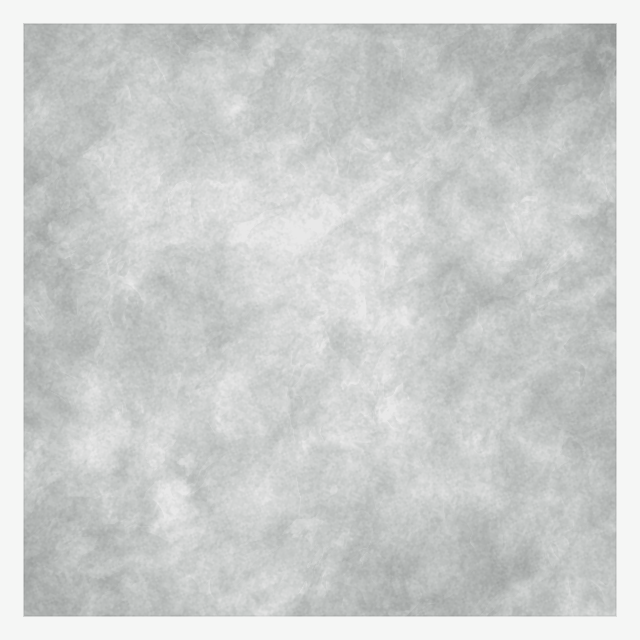
This texture is drawn by a Shadertoy shader. Its source:

```glsl
// Pale grey troweled plaster panel inside a plain near-white margin.
// Warped fractal noise makes the clouds; thresholded noise, broken up by masks,
// makes short trowel marks and flakes; stretched noise strokes, fine noise grain.

#define MARGIN 0.0368
#define PAPER vec3(0.962, 0.963, 0.962)
#define TINT vec3(-0.008, 0.004, -0.001)
#define BASE_TONE 0.823
#define VIGNETTE 0.25
#define CLOUDS 0.215
#define TROWEL 0.05
#define FLAKES 0.034
#define STROKES 0.09
#define GRAIN 0.05

float hash(vec2 cell) {
    vec3 p = fract(vec3(cell.xyx) * 0.1031);
    p += dot(p, p.yzx + 33.33);
    return fract((p.x + p.y) * p.z);
}

float noise(vec2 p) {
    vec2 cell = floor(p);
    vec2 f = fract(p);
    f = f * f * f * (f * (f * 6.0 - 15.0) + 10.0);
    float low = mix(hash(cell), hash(cell + vec2(1, 0)), f.x);
    float high = mix(hash(cell + vec2(0, 1)), hash(cell + vec2(1, 1)), f.x);
    return mix(low, high, f.y);
}

mat2 rotation(float angle) {
    float c = cos(angle), s = sin(angle);
    return mat2(c, s, -s, c);
}

// Fractal noise, centred on zero
float fbm(vec2 p, int octaves) {
    float sum = 0.0, total = 0.0, gain = 0.5;
    mat2 turn = rotation(0.65);
    for (int i = 0; i < octaves; i++) {
        sum += gain * (noise(p) - 0.5);
        total += gain;
        p = turn * p * 2.03 + 17.3;
        gain *= 0.56;
    }
    return sum / total;
}

// Light rim along a noise contour: crisp outside, fading inside
float trowelMark(vec2 p) {
    float level = fbm(p, 3);
    return smoothstep(-0.02, 0.02, level) * exp(-11.0 * max(level, 0.0));
}

// Small ragged plateau
float flake(vec2 p) {
    return smoothstep(0.0, 0.07, fbm(p, 4) - 0.03);
}

// Noise stretched along the given direction
float strokes(vec2 p, float angle, vec2 scale) {
    return fbm(rotation(-angle) * p * scale, 4);
}

float plasterTone(vec2 uv) {
    // Bend the plane so that patches get ragged outlines
    vec2 warp = vec2(fbm(uv * 6.0 + 3.1, 4), fbm(uv * 6.0 + 41.7, 4));
    vec2 p = uv + 0.1 * warp;

    // Broad light, strongest near the middle
    vec2 offCentre = uv - vec2(0.48, 0.46);
    float tone = BASE_TONE - VIGNETTE * dot(offCentre, offCentre);

    // Soft cloudy patches
    tone += CLOUDS * fbm(p * vec2(6.2, 5.2) + 8.4, 5);
    tone += 0.65 * CLOUDS * fbm(p * 17.0 + 61.0, 5);

    // Short trowel marks at shrinking sizes, gathered in areas
    for (int i = 0; i < 3; i++) {
        float k = float(i);
        vec2 shift = vec2(23.7, 11.9) * (k + 1.0);
        vec2 q = rotation(0.6 + 0.5 * k) * p * (9.0 + 8.0 * k);
        float area = smoothstep(-0.03, 0.14, fbm(uv * 6.0 + shift, 2));
        float breaks = smoothstep(0.0, 0.15, fbm(uv * 26.0 + shift, 2));
        float mark = trowelMark(q * vec2(0.7, 1.4) + shift);
        tone += TROWEL * (mark * breaks - 0.15) * area;
    }

    // Light and dark flakes
    vec2 slant = rotation(-0.7) * p;
    float crowd = smoothstep(-0.15, 0.15, fbm(uv * 7.0 + 77.0, 3));
    float light = flake(slant * vec2(24.0, 40.0) + 5.0);
    float dark = flake(slant * vec2(20.0, 32.0) + 90.0);
    tone += FLAKES * crowd * (light - 0.28);
    tone -= 0.55 * FLAKES * (1.0 - 0.6 * crowd) * (dark - 0.28);

    // Strokes: rising to the right above, upright toward the foot
    float slanted = strokes(p, 0.65, vec2(10.0, 34.0));
    float upright = strokes(p + 5.0, 1.5, vec2(7.0, 28.0));
    float foot = smoothstep(0.65, 0.15, uv.y + 0.5 * warp.x);
    tone += STROKES * mix(slanted, upright, foot);

    // Fine speckle
    tone += GRAIN * (noise(rotation(0.4) * uv * 270.0) - 0.5);
    tone += 0.6 * GRAIN * (noise(rotation(1.1) * uv * 150.0) - 0.5);
    return tone;
}

void mainImage(out vec4 fragColor, in vec2 fragCoord) {
    vec2 uv = fragCoord / iResolution.xy;
    float pixel = 1.0 / min(iResolution.x, iResolution.y);

    // Signed distance to the panel edge, positive inside
    vec2 inset = 0.5 - MARGIN - abs(uv - 0.5);
    float inside = min(inset.x, inset.y);

    float tone = clamp(plasterTone(uv), 0.6, 0.91);
    vec3 color = vec3(tone) + TINT * smoothstep(0.92, 0.76, tone);

    // Thin dark rim, then the margin
    color -= 0.05 * (1.0 - smoothstep(0.0005, 0.003, inside));
    color = mix(PAPER, color, smoothstep(-0.7 * pixel, 0.7 * pixel, inside));
    fragColor = vec4(color, 1.0);
}
```
